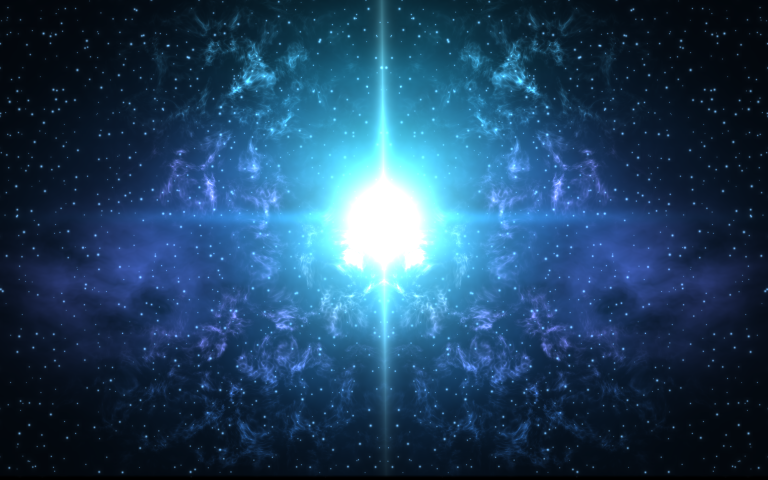
Give the GLSL for this background, as a Shadertoy shader.

```glsl
// Mirrored blue nebula around a white star with a tall spindle flare
#define CORE vec2(0.0, 0.037)
#define CORE_SIZE 0.078
#define FLARE_Y 0.047
#define LACE_SCALE 13.0
#define LACE_GAIN 1.5
#define STAR_GAIN 0.8
#define DEEP vec3(0.008, 0.022, 0.040)
#define BLUE vec3(0.095, 0.320, 0.570)
#define TEAL vec3(0.025, 0.190, 0.210)
#define CYAN vec3(0.340, 0.700, 0.600)
#define INDIGO vec3(0.170, 0.190, 0.400)
#define VIOLET vec3(0.580, 0.480, 0.900)

vec2 hash2(vec2 p) {
    vec3 q = fract(p.xyx * vec3(0.1031, 0.1030, 0.0973));
    q += dot(q, q.yzx + 33.33);
    return fract((q.xx + q.yz) * q.zy);
}

float cornerSlope(vec2 cell, vec2 offset) {
    float angle = 6.2832 * hash2(cell).x;
    return dot(vec2(cos(angle), sin(angle)), offset);
}

// Gradient noise, about -0.7 to 0.7
float noise(vec2 p) {
    vec2 i = floor(p), f = p - i;
    vec2 u = f * f * f * (f * (f * 6.0 - 15.0) + 10.0);
    vec2 e = vec2(1.0, 0.0);
    return mix(mix(cornerSlope(i, f), cornerSlope(i + e, f - e), u.x),
               mix(cornerSlope(i + e.yx, f - e.yx), cornerSlope(i + 1.0, f - 1.0), u.x), u.y);
}

float fbm(vec2 p) {
    float sum = 0.0, amp = 0.5;
    for (int i = 0; i < 5; i++) {
        sum += amp * noise(p);
        p = mat2(1.6, 1.2, -1.2, 1.6) * p + 7.3;
        amp *= 0.55;
    }
    return sum;
}

// Broken bright filaments from warped ridges
float lace(vec2 p) {
    p += 0.03 * vec2(noise(p * 12.0), noise(p * 12.0 + 40.0));
    vec2 q = p * LACE_SCALE;
    float sum = 0.0, amp = 0.42;
    for (int i = 0; i < 4; i++) {
        sum += amp * (1.0 - 1.9 * abs(noise(q)));
        q = mat2(1.6, 1.2, -1.2, 1.6) * q + 11.7;
        amp *= 0.72;
    }
    float patches = smoothstep(-0.18, 0.28, fbm(p * 17.0 + 5.0));
    return patches * pow(max(sum, 0.0), 5.0);
}

float blob(vec2 p, vec2 center, vec2 size) {
    vec2 d = (p - center) / size;
    return exp(-dot(d, d));
}

// Scattered points, one candidate per cell in each layer
float stars(vec2 p) {
    float light = 0.0;
    for (int i = 0; i < 4; i++) {
        float scale = 8.0 * pow(1.75, float(i));
        vec2 q = p * scale + 31.0 * float(i);
        vec2 cell = floor(q);
        vec2 spot = 0.2 + 0.6 * hash2(cell + 3.0);
        vec2 pick = hash2(cell + 57.0);
        float d = length(q - cell - spot) / scale;
        float size = mix(0.0012, 0.0026, pick.y * pick.y);
        float glow = exp(-d * d / (size * size)) + 0.12 * exp(-d / 0.004);
        light += step(0.55, pick.x) * glow * (0.25 + 0.75 * pick.y);
    }
    return light;
}

void mainImage(out vec4 fragColor, in vec2 fragCoord) {
    vec2 p = (fragCoord - 0.5 * iResolution.xy) / iResolution.y;
    vec2 m = vec2(abs(p.x), p.y);
    float r = length(p - CORE);
    float cloud = fbm(m * 5.0 + 2.0);
    float wisps = fbm(m * vec2(5.0, 9.0) + 0.5 * cloud + 19.0);

    // Wide gas glows
    vec3 color = DEEP;
    color += BLUE * blob(m, vec2(0.0, 0.0), vec2(0.50, 0.34)) * (1.0 + 0.7 * cloud);
    color += TEAL * blob(m, vec2(0.05, 0.30), vec2(0.26, 0.23)) * (1.0 + 0.6 * wisps);
    color += INDIGO * blob(m, vec2(0.53, -0.10), vec2(0.20, 0.13)) * max(0.75 + 1.8 * wisps, 0.0);
    color += 0.35 * INDIGO * blob(m, vec2(0.35, 0.10), vec2(0.22, 0.14));

    // Filaments gathered in mirrored clusters
    float threads = LACE_GAIN * lace(m);
    float upper = blob(m, vec2(0.29, 0.33), vec2(0.15, 0.12));
    float middle = blob(m, vec2(0.36, 0.13), vec2(0.11, 0.08));
    float inner = blob(m, vec2(0.25, 0.02), vec2(0.035, 0.08));
    float lower = blob(m, vec2(0.27, -0.21), vec2(0.17, 0.09));
    float base = blob(m, vec2(0.29, -0.34), vec2(0.20, 0.10));
    float halo = blob(m, vec2(0.07, -0.06), vec2(0.085, 0.075));
    color += threads * (vec3(0.25, 0.55, 0.70) * upper + vec3(0.16, 0.34, 0.58) * base
           + VIOLET * (0.75 * middle + 1.1 * inner + 0.75 * lower) + 1.3 * halo);

    // Star, halo and flares
    color += CYAN * exp(-r * r / 0.046) * (1.0 + 0.25 * cloud);
    color += 1.3 * exp(-pow(r / CORE_SIZE, 2.0)) + 0.10 * exp(-r / 0.06);
    float reach = p.y > CORE.y ? 0.50 : 0.36;
    float beam = exp(-abs(p.x + 0.009 * p.y) / 0.011) * exp(-pow(abs(p.y - CORE.y) / reach, 2.0));
    color += vec3(0.40, 0.60, 0.62) * beam;
    float streak = exp(-pow((p.y - FLARE_Y) / 0.014, 2.0)) * exp(-pow(p.x / 0.45, 2.0));
    color += vec3(0.04, 0.17, 0.26) * streak;

    // Star field and dark lower rim
    color += STAR_GAIN * vec3(0.45, 0.70, 0.90) * stars(m) * (0.35 + 0.65 * smoothstep(0.1, 0.4, r));
    color *= smoothstep(-0.496, -0.488, p.y);
    fragColor = vec4(clamp(color, 0.0, 1.0), 1.0);
}
```
